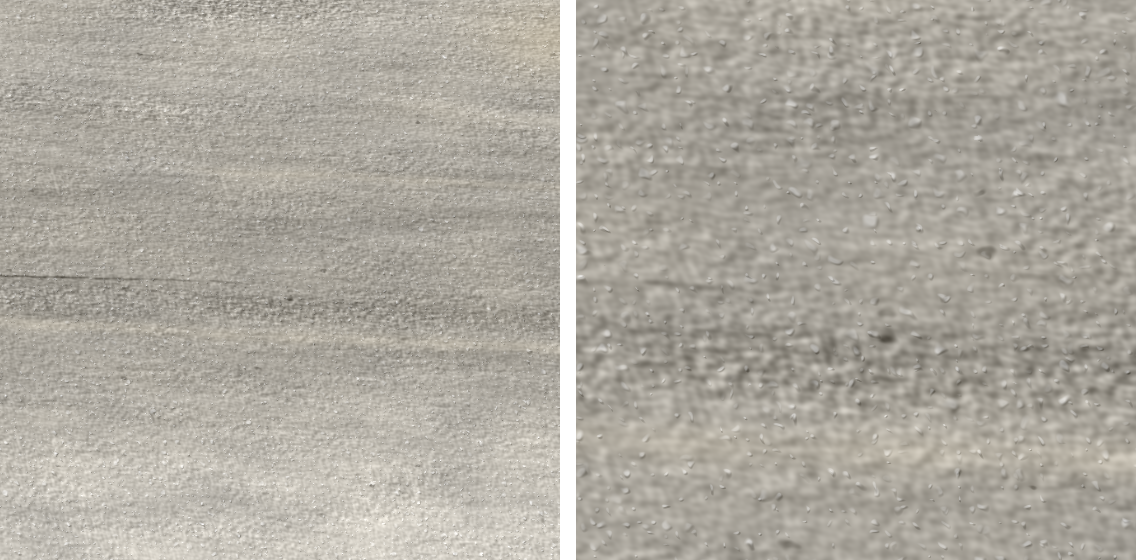
Left: the whole. Right: its middle third, enlarged.
Give the GLSL for this texture, as a three.js fragment shader.

```glsl
// Dry, pale gravel ground crossed by faint, slightly tilted wheel tracks.
// Embossed gradient noise makes the grit; stretched noise makes the streaks;
// warped, jittered cells scatter pebbles with small shadows, coarser below.
varying vec2 vUv;

vec2 hash2(vec2 p) {
  vec3 q = fract(p.xyx * vec3(0.1031, 0.1030, 0.0973));
  q += dot(q, q.yzx + 33.33);
  return fract((q.xx + q.yz) * q.zy);
}

float corner(vec2 cell, vec2 offset) {
  float angle = 6.2832 * hash2(cell).x;
  return dot(vec2(cos(angle), sin(angle)), offset);
}

float gradientNoise(vec2 p) {
  vec2 i = floor(p), f = fract(p), e = vec2(1.0, 0.0);
  vec2 u = f * f * f * (f * (f * 6.0 - 15.0) + 10.0);
  return mix(mix(corner(i, f), corner(i + e.xy, f - e.xy), u.x),
             mix(corner(i + e.yx, f - e.yx), corner(i + 1.0, f - 1.0), u.x), u.y);
}

float fbm(vec2 p) {
  float sum = 0.0, amp = 0.6;
  for (int i = 0; i < 4; i++) {
    sum += amp * gradientNoise(p);
    p = mat2(0.8, 0.6, -0.6, 0.8) * p * 2.1 + 17.3;
    amp *= 0.55;
  }
  return sum;
}

// Height of the grit, in two sizes of grain
float gritHeight(vec2 p) {
  return gradientNoise(p * vec2(95.0, 125.0))
       + 0.8 * gradientNoise(p * vec2(170.0, 205.0) + 41.0);
}

// Soft band around a line
float band(float d, float width) {
  return exp(-d * d / (width * width));
}

// One optional pebble per cell: x is its lit face, y its shadow
vec2 pebbles(vec2 p, float cells, float density) {
  vec2 q = p * cells * vec2(1.0, 1.2);
  vec2 id = floor(q);
  vec2 rnd = hash2(id + cells), shape = hash2(id + cells + 71.0);
  vec2 d = fract(q) - mix(vec2(0.35), vec2(0.65), rnd);
  d.y += 0.7 * (shape.y - 0.3) * d.x;
  float radius = mix(0.14, 0.3, shape.x);
  float present = step(hash2(id + cells + 133.0).x, density);
  float face = 1.0 - smoothstep(radius * 0.25, radius, length(d));
  float shade = 1.0 - smoothstep(radius * 0.25, radius, length(d + vec2(-0.1, 0.13)));
  return present * vec2(face, shade * (1.0 - face)) * (0.25 + 0.75 * rnd.y);
}

void main() {
  vec2 p = vUv;
  float nearness = 1.0 - smoothstep(0.05, 0.5, p.y);
  float track = p.y + 0.05 * p.x + 0.012 * gradientNoise(p * vec2(4.0, 3.0));

  // Broad light: dull in the middle, pale at the bottom
  float tone = 0.645 + 0.15 * (1.0 - smoothstep(0.02, 0.44, p.y))
             + 0.055 * smoothstep(0.58, 0.92, p.y);
  float patches = fbm(p * vec2(4.0, 8.0) + 5.0);
  tone += patches * mix(0.07, 0.17, nearness);

  // Long streaks and thin broken ruts along the tracks
  float streaks = gradientNoise(vec2(p.x * 2.0, track * 28.0))
                + 0.8 * gradientNoise(vec2(p.x * 5.0 + 9.0, track * 75.0));
  float ruts = smoothstep(0.2, 0.55, gradientNoise(vec2(p.x * 9.0, track * 115.0) + 60.0));
  tone += (0.06 * streaks - 0.05 * ruts) * mix(1.0, 0.6, nearness);

  // Rough belts: churned strip, upper left rut and clods at the top
  float churned = band(track - 0.472, 0.032);
  float rut = band(track - 0.815, 0.022) * (1.0 - smoothstep(0.25, 0.6, p.x));
  float clods = smoothstep(0.94, 0.985, p.y + 0.03 * patches) * band(p.x - 0.45, 0.2);
  float rough = 0.9 + 0.45 * churned + 0.6 * rut + 1.2 * clods
              + 0.8 * fbm(vec2(p.x * 5.0, track * 22.0) + 30.0);
  rough = max(rough, 0.45);
  tone -= 0.025 * churned + 0.025 * rut + 0.04 * clods;

  // Grit lit from the upper left, squeezed with distance
  vec2 ground = vec2(p.x + 0.3 * p.y, p.y * (0.85 + 0.25 * p.y));
  float grit = gritHeight(ground) - gritHeight(ground + vec2(-0.003, 0.003));
  tone += 0.1 * grit * rough;
  tone += 0.085 * gradientNoise(ground * vec2(52.0, 85.0) + 7.0) * rough;

  // Tread marks: fine upright ticks in the churned strip
  float ticks = sin(6.2832 * (p.x * 62.0 + 1.5 * gradientNoise(p * 9.0)));
  tone += 0.02 * ticks * churned * smoothstep(-0.2, 0.3, gradientNoise(p * vec2(7.0, 15.0)));

  // Packed sandy ridges
  float ridge = band(track - 0.425, 0.012) * (0.9 + 0.5 * gradientNoise(p * vec2(12.0, 30.0)));
  ridge += 0.75 * band(track - 0.714, 0.008) * smoothstep(0.25, 0.42, p.x);
  ridge += 0.6 * band(track - 0.835, 0.016) * smoothstep(0.55, 0.95, p.x);
  tone += 0.08 * ridge;

  // Thin dark crack that fades to the right
  float crack = p.y + 0.03 * p.x - 0.508 + 0.004 * gradientNoise(p * vec2(25.0, 3.0));
  float crackFade = 1.0 - smoothstep(0.2, 0.55, p.x);
  tone -= 0.22 * band(crack, 0.0022) * crackFade * (0.8 + gradientNoise(p * vec2(40.0, 2.0)));

  // Irregular stones, from coarse to fine, and a few dark pits
  vec2 bent = p + 0.004 * vec2(gradientNoise(p * 125.0), gradientNoise(p * 125.0 + 19.0));
  vec2 stones = pebbles(bent, 46.0, 0.06 + 0.2 * nearness)
              + pebbles(bent + 0.37, 80.0, 0.2 + 0.12 * rough)
              + 0.9 * pebbles(bent + 0.71, 120.0, 0.2 + 0.15 * rough);
  tone += 0.14 * stones.x - 0.15 * stones.y;
  tone -= 0.2 * pebbles(bent * vec2(1.0, 1.4), 34.0, 0.02).x;

  // Warm grey dust, yellow sand in the top right corner, cooler stones
  float sand = band(length((p - vec2(1.0, 0.93)) * vec2(1.0, 2.2)), 0.15);
  float warmth = 0.054 + 0.02 * ridge + 0.05 * sand - 0.03 * stones.x + 0.02 * patches;
  vec3 color = vec3(tone + 0.04 * sand) - warmth * vec3(-0.1, 0.22, 0.9);
  gl_FragColor = vec4(clamp(color, 0.0, 1.0), 1.0);
}
```
